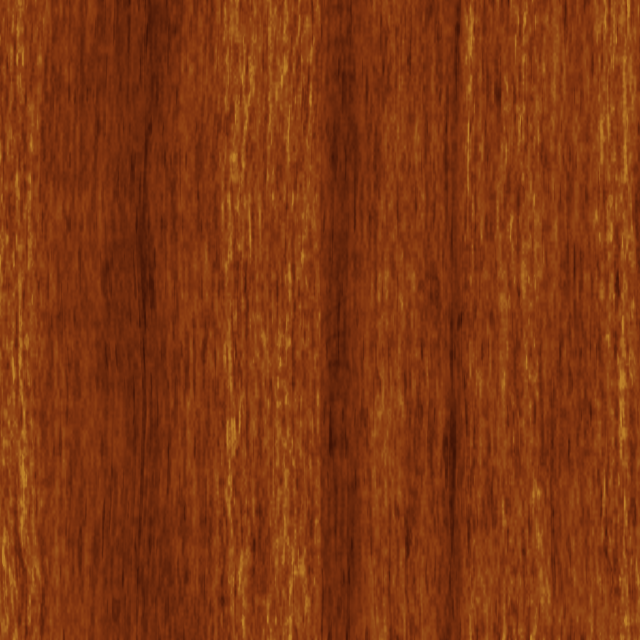
Give the GLSL for this texture, as a Shadertoy shader.

```glsl
// Polished reddish-brown wood veneer with vertical grain, golden bands and dark seams.

const vec3 UMBER    = vec3(0.38, 0.14, 0.04);
const vec3 CHESTNUT = vec3(0.44, 0.17, 0.05);
const vec3 RUSSET   = vec3(0.50, 0.20, 0.06);
const vec3 COPPER   = vec3(0.55, 0.24, 0.07);
const vec3 AMBER    = vec3(0.58, 0.29, 0.09);
const vec3 GOLD     = vec3(0.65, 0.38, 0.12);

float hash(vec2 p) {
    vec3 q = fract(vec3(p.xyx) * 0.1031);
    q += dot(q, q.yzx + 33.33);
    return fract((q.x + q.y) * q.z);
}

// Smooth value noise, centred on zero.
float noise(vec2 p) {
    vec2 cell = floor(p);
    vec2 f = fract(p);
    f = f * f * (3.0 - 2.0 * f);
    float low  = mix(hash(cell), hash(cell + vec2(1, 0)), f.x);
    float high = mix(hash(cell + vec2(0, 1)), hash(cell + vec2(1, 1)), f.x);
    return mix(low, high, f.y) - 0.5;
}

float bump(float x, float center, float width) {
    float d = (x - center) / width;
    return exp(-d * d);
}

// Broad light and dark bands; the veneer is cut at the seam.
float bands(float x, float warpedX, float seam) {
    float left = 0.26 * bump(warpedX, 0.03, 0.045)
               - 0.17 * bump(warpedX, 0.22, 0.055)
               - 0.09 * bump(warpedX, 0.15, 0.09)
               + 0.24 * bump(warpedX, 0.37, 0.030)
               + 0.22 * bump(warpedX, 0.46, 0.045);
    float right = -0.28 * bump(warpedX, 0.535, 0.035)
                + 0.08 * bump(warpedX, 0.62, 0.050)
                - 0.28 * bump(warpedX, 0.715, 0.012)
                + 0.20 * bump(warpedX, 0.737, 0.014)
                + 0.20 * bump(warpedX, 0.820, 0.035)
                + 0.24 * bump(warpedX, 0.965, 0.035);
    return mix(left, right, smoothstep(seam - 0.001, seam + 0.001, x));
}

// Faint curved growth rings in the dark strip beside the seam.
float growthRings(vec2 p, float seam) {
    float across = (p.x - seam) / 0.065;
    float phase = p.y * 19.0 + 1.6 * across * across - 2.5 * across
                + 2.0 * noise(p * vec2(14.0, 5.0));
    float ring = pow(0.5 + 0.5 * sin(6.2832 * phase), 5.0);
    float strip = smoothstep(0.0, 0.08, across) * (1.0 - smoothstep(0.6, 1.1, across));
    return ring * strip * smoothstep(-0.1, 0.25, noise(vec2(3.0, p.y * 4.0)));
}

// Thin dark vertical dashes.
float pores(vec2 p, vec2 scale, float threshold) {
    return smoothstep(threshold, threshold + 0.16, noise(p * scale));
}

vec3 woodColor(float tone) {
    float t = tone * 5.0;
    vec3 color = mix(UMBER, CHESTNUT, min(t, 1.0));
    color = mix(color, RUSSET, clamp(t - 1.0, 0.0, 1.0));
    color = mix(color, COPPER, clamp(t - 2.0, 0.0, 1.0));
    color = mix(color, AMBER,  clamp(t - 3.0, 0.0, 1.0));
    return mix(color, GOLD, max(t - 4.0, 0.0));
}

void mainImage(out vec4 fragColor, in vec2 fragCoord) {
    vec2 p = fragCoord / iResolution.xy;
    float seam = 0.501;

    // Gentle sideways drift of the grain
    vec2 g = p;
    g.x += 0.012 * noise(p * vec2(5.0, 3.0)) + 0.003 * noise(p * vec2(18.0, 13.0));

    // Broad tone: bands, drifting patches and horizontal mottling
    float band = bands(p.x, g.x, seam);
    float tone = 0.43 + band;
    tone += 0.20 * noise(g * vec2(24.0, 2.5) + 7.0);
    tone += 0.13 * noise(p * vec2(7.0, 22.0) + 31.0);
    tone += 0.08 * noise(p * vec2(16.0, 60.0) + 53.0);

    // Fibres, stronger in the golden bands
    float contrast = 1.0 + 1.5 * max(band, -0.15);
    float fibre = 0.26 * noise(g * vec2(80.0, 3.0) + 11.0)
                + 0.42 * noise(g * vec2(190.0, 9.0) + 23.0)
                + 0.46 * noise(g * vec2(260.0, 65.0) + 41.0)
                + 0.20 * noise(p * vec2(340.0, 200.0) + 67.0);
    tone += contrast * fibre;

    // Pores, growth rings and the dark streaks
    tone -= 0.26 * pores(g + 3.0, vec2(210.0, 20.0), 0.24);
    tone -= 0.22 * pores(g + 5.0, vec2(110.0, 7.0), 0.28);
    tone -= 0.16 * growthRings(p, seam);
    float streaks = bump(g.x, 0.72, 0.022) + 0.7 * bump(g.x, 0.22, 0.015);
    tone -= 0.40 * streaks * pores(g + 9.0, vec2(150.0, 4.0), 0.05);

    // Golden glints
    float glint = pores(g + 13.0, vec2(230.0, 32.0), 0.22);
    tone += 0.26 * glint * smoothstep(-0.05, 0.2, band);

    fragColor = vec4(woodColor(clamp(tone + 0.02, -0.45, 1.25)), 1.0);
}
```
